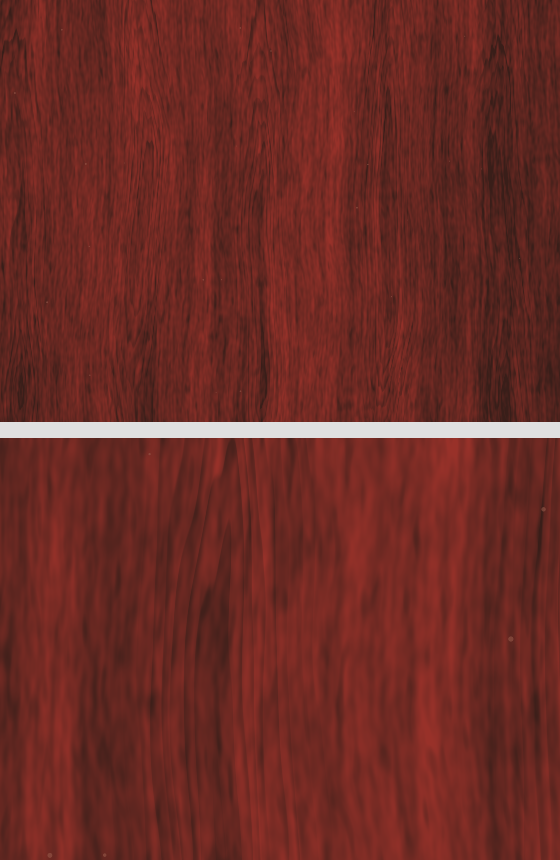
Top: the whole. Bottom: its middle third, enlarged.
This texture is drawn by a WebGL 2 fragment shader. Its source:

```glsl
#version 300 es
precision highp float;
// Polished dark red wood: upright fibres, pointed cathedral rings and small pores.

uniform vec2 u_resolution;
out vec4 outColor;

const vec3 DARK_WOOD = vec3(0.255, 0.125, 0.105);
const vec3 LIGHT_WOOD = vec3(0.565, 0.187, 0.157);
const vec3 SPECK_COLOR = vec3(0.58, 0.34, 0.28);
const float BASE_TONE = 0.65;
const float EDGE_SHADE = 0.34;
const float HEART_SPACING = 0.288;   // distance between ring centres
const float HEART_OFFSET = 0.335;
const float HEART_HEIGHT = 0.36;
const float RING_TAPER = 1.1;        // how fast the rings close upwards
const float RING_COUNT = 10.0;
const float RING_DEPTH = 0.30;
const float FIBRE_DEPTH = 0.38;
const float PORE_DEPTH = 0.22;
const float SPECK_CELL = 0.045;
const float SPECK_CHANCE = 0.04;
const float PI = 3.14159;

uint mixBits(uint h) {
    h ^= h >> 16; h *= 0x7feb352du;
    h ^= h >> 15; h *= 0x846ca68bu;
    return h ^ (h >> 16);
}

float hash(vec2 cell) {
    ivec2 c = ivec2(cell);
    return float(mixBits(uint(c.x) + mixBits(uint(c.y) + 17u)) >> 8) / 16777216.0;
}

float cornerSlope(vec2 cell, vec2 toPoint) {
    float angle = 2.0 * PI * hash(cell);
    return dot(vec2(cos(angle), sin(angle)), toPoint);
}

// Gradient noise, roughly -0.7 to 0.7
float noise(vec2 p) {
    vec2 i = floor(p), f = p - i;
    vec2 w = f * f * f * (f * (f * 6.0 - 15.0) + 10.0);
    vec2 e = vec2(1.0, 0.0);
    return mix(mix(cornerSlope(i, f), cornerSlope(i + e.xy, f - e.xy), w.x),
               mix(cornerSlope(i + e.yx, f - e.yx), cornerSlope(i + e.xx, f - e.xx), w.x), w.y);
}

// Slow sideways drift of the grain
vec2 bendGrain(vec2 p) {
    float drift = 0.035 * noise(p * vec2(2.5, 1.8) + 5.3);
    drift += 0.010 * noise(p * vec2(9.0, 4.5) + 21.7);
    return vec2(p.x + drift, p.y);
}

// Darkening from growth rings around each heart
float ringShade(vec2 p) {
    float side = abs(sin(PI * (p.x - HEART_OFFSET) / HEART_SPACING));
    float rise = (p.y - HEART_HEIGHT) * RING_TAPER + 0.22 * sin(11.0 * p.x);
    rise += 0.7 * noise(p * vec2(2.6, 1.7) + 40.2);
    float radius = pow(pow(side, 1.5) + pow(abs(rise), 1.5), 1.0 / 1.5);
    float ragged = 0.06 * noise(p * vec2(95.0, 7.0)) + 0.05 * noise(p * vec2(30.0, 5.0) + 9.4);
    float phase = (radius + ragged) * RING_COUNT;

    float f = fract(phase);
    float soft = clamp(fwidth(phase), 0.1, 0.45);
    float line = smoothstep(0.4, 1.0 - soft, f) * (1.0 - smoothstep(1.0 - soft, 1.0, f));
    float strength = clamp(0.75 + 1.5 * noise(vec2(phase * 0.6, p.y * 2.0)), 0.1, 1.4);
    float nearHeart = 1.0 - smoothstep(0.35, 0.95, side);
    float band = 0.5 * noise(vec2(phase * 2.3, p.y * 1.2) + 70.1);
    float core = 1.0 - smoothstep(0.04, 0.22, radius + ragged);
    return nearHeart * (line * strength + band) + core;
}

// Upright streaks from broad bands down to hair-thin fibres
float grainTone(vec2 p) {
    float tone = 0.42 * noise(p * vec2(6.5, 0.7) + 3.1);
    tone += 0.30 * noise(p * vec2(24.0, 0.9) + 11.8);
    tone += 0.28 * noise(p * vec2(64.0, 2.2) + 31.5);
    tone += FIBRE_DEPTH * noise(p * vec2(140.0, 13.0) + 51.9);
    tone += 0.24 * noise(p * vec2(185.0, 55.0) + 83.3);
    tone += 0.14 * noise(p * vec2(13.0, 9.0) + 61.4);
    return tone;
}

// Sparse pale dust marks
float specks(vec2 p, float pixel) {
    vec2 cell = floor(p / SPECK_CELL);
    vec2 jitter = vec2(hash(cell + 101.0), hash(cell + 202.0));
    vec2 centre = (cell + 0.2 + 0.6 * jitter) * SPECK_CELL;
    float size = mix(0.0008, 0.0022, hash(cell + 303.0));
    float dotMask = 1.0 - smoothstep(size - pixel * 0.5, size + pixel * 0.5, length(p - centre));
    return dotMask * step(hash(cell), SPECK_CHANCE);
}

void main() {
    vec2 p = gl_FragCoord.xy / u_resolution.y;
    vec2 fromCentre = 2.0 * gl_FragCoord.xy / u_resolution - 1.0;
    vec2 grain = bendGrain(p);

    float pores = smoothstep(0.15, 0.5, noise(grain * vec2(120.0, 24.0) + 17.6));
    float tone = BASE_TONE + grainTone(grain);
    tone -= RING_DEPTH * ringShade(grain) + PORE_DEPTH * pores;

    // Light falls off towards the sides and slightly towards the bottom
    tone -= EDGE_SHADE * fromCentre.x * fromCentre.x - 0.05 * fromCentre.y;

    vec3 color = mix(DARK_WOOD, LIGHT_WOOD, clamp(tone, -0.1, 1.1));
    color = mix(color, SPECK_COLOR, 0.6 * specks(p, 1.0 / u_resolution.y));
    outColor = vec4(color, 1.0);
}
```
